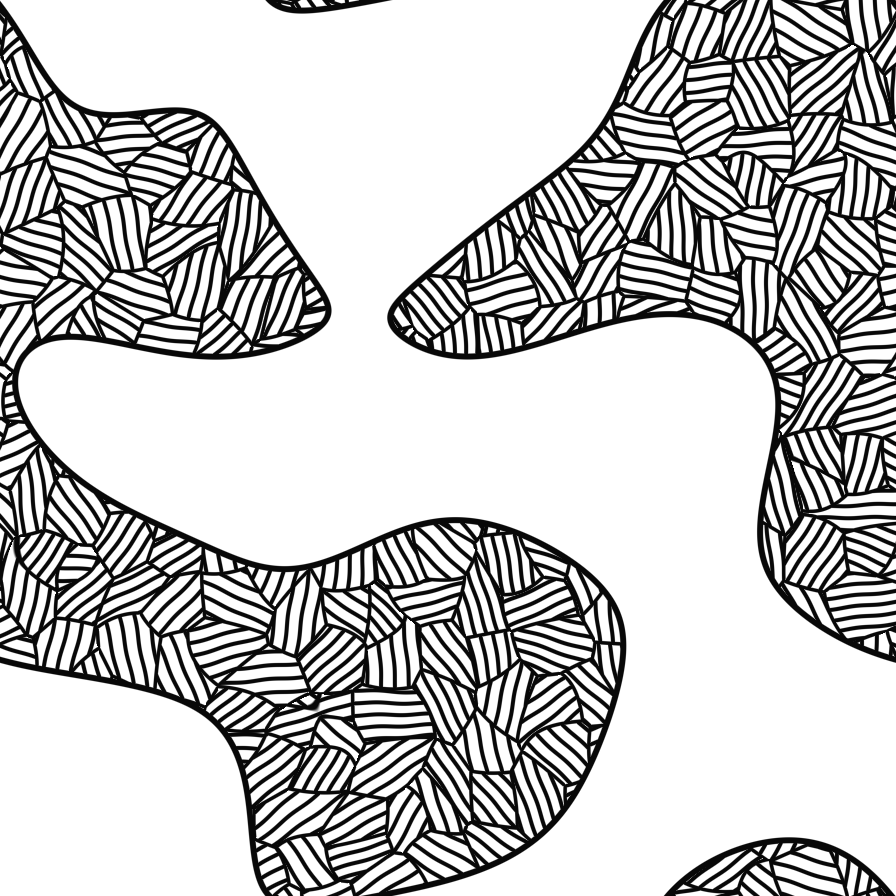
Write a Shadertoy shader that draws this pattern.

```glsl
// Smooth islands and winding bands, outlined in ink and filled with bundles of strokes.
// Islands: sign of a tiling sum of waves with random phases. Bundles: stretched
// Voronoi cells, each ruled with parallel lines along its own direction.

const vec3 PAPER = vec3(1.0);
const vec3 INK = vec3(0.03);
const float TAU = 6.2831853;

const float ISLAND_SEED = 4.0;       // picks the layout of the islands
const float ISLAND_LEVEL = 0.0;      // higher means less inked area
const float WAVE_FALLOFF = 0.13;     // damping of the finer waves
const float SADDLE_CURVATURE = 100.0; // keeps the outline thin where the slope vanishes
const float OUTLINE_WIDTH = 0.0066;

const float CELLS = 17.0;            // bundles across the canvas
const vec2 CELL_STRETCH = vec2(0.82, 1.22); // metric along and across the strokes
const float STROKE_PERIOD = 0.0140;
const float STROKE_WIDTH = 0.0045;
const float BORDER_WIDTH = 0.0040;
const float STROKE_FAN = 3.0;        // how far strokes spread apart in a bundle
const float EDGE_SOFTNESS = 0.75;    // in units of one sample

float hash(vec2 p) {
    vec3 q = fract(vec3(p.xyx) * 0.1031);
    q += dot(q, q.yzx + 33.33);
    return fract((q.x + q.y) * q.z);
}

vec2 hash2(vec2 p) {
    return vec2(hash(p + 17.3), hash(p + 71.9));
}

// Coverage of a line of the given width at distance d from its centre
float lineInk(float d, float width, float soft) {
    return 1.0 - smoothstep(-soft, soft, abs(d) - 0.5 * width);
}

// Approximate signed distance to the shore, positive on the islands
float islandDistance(vec2 p) {
    float height = -ISLAND_LEVEL;
    vec2 slope = vec2(0.0);
    for (int y = 0; y <= 3; y++) {
        for (int x = -3; x <= 3; x++) {
            vec2 k = vec2(x, y);
            float k2 = dot(k, k);
            bool mirrored = y == 0 && x < 0;
            if (mirrored || k2 < 2.0 || k2 > 9.0) continue;
            float amplitude = exp(-WAVE_FALLOFF * k2) * (0.6 + 0.8 * hash(k + 40.0 + ISLAND_SEED));
            float angle = TAU * (dot(k, p) + hash(k + 90.0 + 7.0 * ISLAND_SEED));
            height += amplitude * sin(angle);
            slope += amplitude * TAU * k * cos(angle);
        }
    }
    return height / sqrt(dot(slope, slope) + SADDLE_CURVATURE * abs(height) + 1e-4);
}

// Ink of the stroke bundles
float bundleInk(vec2 p, float soft) {
    vec2 g = p * CELLS;
    vec2 base = floor(g);
    float nearest = 1e3, second = 1e3;
    vec2 nearestSlope = vec2(0.0), secondSlope = vec2(0.0);
    vec2 local = vec2(0.0), id = vec2(0.0);

    // Two closest seeds, measured in the stretched frame of each seed
    for (int y = -2; y <= 2; y++) {
        for (int x = -2; x <= 2; x++) {
            vec2 cell = base + vec2(x, y);
            vec2 d = g - cell - 0.5 - 0.8 * (hash2(cell) - 0.5);
            float a = 0.5 * TAU * hash(cell + 211.0);
            vec2 along = vec2(cos(a), sin(a));
            vec2 across = vec2(-along.y, along.x);
            vec2 q = vec2(dot(d, along), dot(d, across));
            float m = max(length(q * CELL_STRETCH), 1e-4);
            vec2 s = q * CELL_STRETCH * CELL_STRETCH / m;
            vec2 mSlope = along * s.x + across * s.y;
            if (m < nearest) {
                second = nearest;
                secondSlope = nearestSlope;
                nearest = m;
                nearestSlope = mSlope;
                local = q;
                id = cell;
            } else if (m < second) {
                second = m;
                secondSlope = mSlope;
            }
        }
    }

    // Seam between bundles
    float seam = (second - nearest) / max(length(secondSlope - nearestSlope), 0.4) / CELLS;
    float ink = lineInk(seam, BORDER_WIDTH, soft);

    // Slightly fanned, slightly bent parallel strokes
    vec2 q = local / CELLS;
    vec2 r = hash2(id + 307.0);
    float period = STROKE_PERIOD * mix(0.86, 1.16, r.x);
    period *= 1.0 + STROKE_FAN * (r.y - 0.5) * 2.0 * clamp(q.x, -0.05, 0.05);
    float bend = 0.0007 * sin(q.x * 110.0 + TAU * r.x);
    float stroke = (fract((q.y + bend) / period + r.y) - 0.5) * period;
    return max(ink, lineInk(stroke, STROKE_WIDTH, soft));
}

void mainImage(out vec4 fragColor, in vec2 fragCoord) {
    vec2 p = fragCoord / iResolution.y;
    float soft = EDGE_SOFTNESS / iResolution.y;

    float shore = islandDistance(p);
    float inside = smoothstep(-soft, soft, shore);
    float ink = max(inside * bundleInk(p, soft), lineInk(shore, OUTLINE_WIDTH, soft));
    fragColor = vec4(mix(PAPER, INK, ink), 1.0);
}
```
